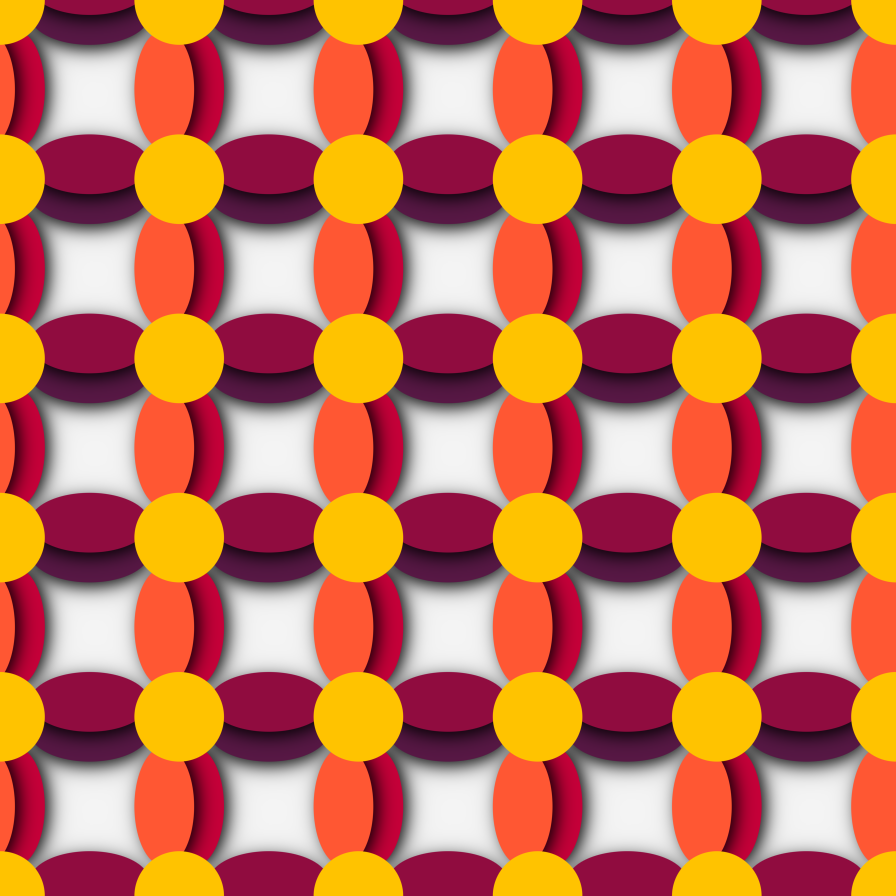
Give the GLSL for this pattern, as a WebGL 2 fragment shader.

```glsl
#version 300 es
precision highp float;
// A five by five lattice of yellow discs joined by pairs of overlapping ellipses.
// Each cell is folded around its links; ellipse distances give both the crisp
// shapes and the soft drop shadows that fall on the pale ground.

uniform vec2 u_resolution;
out vec4 fragColor;

const float REPEATS = 5.0;

// Approximate signed distance to an ellipse lying along x
float ellipseDistance(vec2 p) {
    vec2 radii = vec2(1.0 / 3.0, 1.0 / 6.0);
    float k = length(p / radii);
    return k * (k - 1.0) / max(length(p / (radii * radii)), 1e-4);
}

// Antialiased coverage of a shape from its distance
float coverage(float d) {
    float pixel = REPEATS / min(u_resolution.x, u_resolution.y);
    return 1.0 - smoothstep(-0.7 * pixel, 0.7 * pixel, d);
}

// Light left by a blurred shadow, shifted towards the rear ellipse
float shadowLight(vec2 p) {
    float d = ellipseDistance(p + vec2(0.0, 0.03));
    return 1.0 - 0.92 / (1.0 + exp(d * 34.0));
}

// Link coordinates: x runs along the link, y points to its front ellipse
vec2 frontSpace(vec2 link) { return link - vec2(0.0, 1.0 / 12.0); }
vec2 rearSpace(vec2 link) { return link + vec2(0.0, 1.0 / 12.0); }

float groundLight(vec2 link) {
    return shadowLight(frontSpace(link)) * shadowLight(rearSpace(link));
}

// Paint the shaded rear ellipse, then the flat front one
vec3 paintLink(vec3 base, vec2 link, vec3 rearColor, vec3 frontColor) {
    vec2 front = frontSpace(link);
    vec3 shadedRear = rearColor * shadowLight(front);
    base = mix(base, shadedRear, coverage(ellipseDistance(rearSpace(link))));
    return mix(base, frontColor, coverage(ellipseDistance(front)));
}

void main() {
    vec2 grid = gl_FragCoord.xy / u_resolution * REPEATS;
    vec2 fromNode = fract(grid + 0.5) - 0.5;
    vec2 fromMiddle = fract(grid) - 0.5;
    vec2 acrossLink = vec2(fromMiddle.x, fromNode.y);
    vec2 uprightLink = vec2(fromMiddle.y, -fromNode.x);

    // Pale ground with the shadows of both links
    vec3 color = vec3(0.957) * groundLight(acrossLink) * groundLight(uprightLink);

    // Upright links in red and orange, level links in plum and wine
    color = paintLink(color, uprightLink, vec3(0.78, 0.0, 0.224), vec3(1.0, 0.341, 0.2));
    color = paintLink(color, acrossLink, vec3(0.345, 0.094, 0.271), vec3(0.565, 0.047, 0.247));

    // Discs cover the crossings
    color = mix(color, vec3(1.0, 0.765, 0.0), coverage(length(fromNode) - 0.25));
    fragColor = vec4(color, 1.0);
}
```
